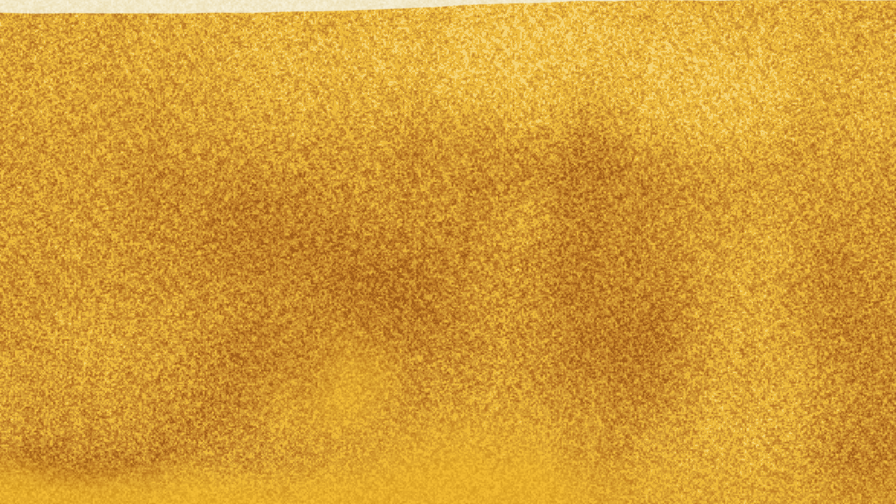
Write a Shadertoy shader that draws this texture.

```glsl
// Grainy gold glitter paint with cloudy brown and yellow patches and a thin cream strip on top.

const vec3 UMBER  = vec3(0.63, 0.37, 0.10);
const vec3 BRONZE = vec3(0.74, 0.48, 0.15);
const vec3 OCHRE  = vec3(0.80, 0.57, 0.19);
const vec3 GOLD   = vec3(0.85, 0.64, 0.22);
const vec3 YELLOW = vec3(0.93, 0.73, 0.23);
const vec3 PALE   = vec3(0.96, 0.83, 0.46);
const vec3 AMBER  = vec3(0.92, 0.69, 0.14);
const vec3 CREAM  = vec3(0.95, 0.91, 0.78);

float hash(vec2 p) {
    return fract(sin(dot(p, vec2(12.9898, 78.233))) * 43758.5453);
}

float noise(vec2 p) {
    vec2 i = floor(p);
    vec2 f = fract(p);
    f = f * f * (3.0 - 2.0 * f);
    float low = mix(hash(i), hash(i + vec2(1.0, 0.0)), f.x);
    float high = mix(hash(i + vec2(0.0, 1.0)), hash(i + 1.0), f.x);
    return mix(low, high, f.y);
}

float fbm(vec2 p) {
    float sum = 0.0;
    float amp = 0.5;
    for (int i = 0; i < 5; i++) {
        sum += amp * noise(p);
        p = mat2(0.8, 0.6, -0.6, 0.8) * p * 2.03 + 17.3;
        amp *= 0.5;
    }
    return sum;
}

// Soft elliptical patch, tilted by an angle
float patchAt(vec2 p, vec2 centre, vec2 radius, float tilt) {
    float c = cos(tilt);
    float s = sin(tilt);
    vec2 d = mat2(c, -s, s, c) * (p - centre) / radius;
    return exp(-dot(d, d));
}

// Glow of smooth yellow paint along the bottom
float bottomGlow(vec2 p) {
    float band = (1.0 - smoothstep(0.0, 0.12, p.y)) * (1.0 - 0.75 * smoothstep(1.0, 1.4, p.x));
    float clouds = 0.6 * patchAt(p, vec2(0.93, 0.09), vec2(0.24, 0.09), 0.0)
                 + 0.6 * patchAt(p, vec2(0.66, 0.23), vec2(0.08, 0.08), 0.0);
    return clamp(band + clouds, 0.0, 1.0);
}

// Broad light and dark clouds
float cloudTone(vec2 p) {
    float tone = 0.5 + 0.13 * smoothstep(0.6, 0.95, p.y);
    // Bright areas
    tone += 0.20 * patchAt(p, vec2(0.90, 0.93), vec2(0.42, 0.17), 0.0);
    tone += 0.14 * patchAt(p, vec2(1.40, 0.86), vec2(0.30, 0.20), 0.0);
    tone += 0.17 * patchAt(p, vec2(1.45, 0.40), vec2(0.16, 0.26), 0.0);
    tone += 0.13 * patchAt(p, vec2(1.40, 0.10), vec2(0.20, 0.13), 0.0);
    tone += 0.09 * patchAt(p, vec2(0.22, 0.30), vec2(0.28, 0.14), 0.3);
    tone += 0.22 * patchAt(p, vec2(1.08, 0.56), vec2(0.05, 0.03), -0.4);
    // Brown areas
    tone -= 0.22 * patchAt(p, vec2(0.62, 0.50), vec2(0.36, 0.15), -0.25);
    tone -= 0.15 * patchAt(p, vec2(1.15, 0.62), vec2(0.28, 0.10), 0.0);
    tone -= 0.22 * patchAt(p, vec2(1.22, 0.32), vec2(0.13, 0.28), 0.0);
    tone -= 0.20 * patchAt(p, vec2(0.50, 0.25), vec2(0.28, 0.08), 0.6);
    tone -= 0.28 * patchAt(p, vec2(0.08, 0.07), vec2(0.20, 0.05), 0.1);
    tone -= 0.18 * patchAt(p, vec2(1.65, 0.40), vec2(0.20, 0.10), -0.7);
    tone -= 0.13 * patchAt(p, vec2(1.74, 0.10), vec2(0.12, 0.12), 0.0);
    return tone;
}

// Fine grains in two sizes, centred on zero
float grain(vec2 p) {
    return noise(p * 215.0) + noise(p * 330.0 + 41.7) - 1.0;
}

vec3 goldRamp(float tone) {
    vec3 c = mix(UMBER, BRONZE, smoothstep(0.00, 0.25, tone));
    c = mix(c, OCHRE, smoothstep(0.25, 0.45, tone));
    c = mix(c, GOLD, smoothstep(0.45, 0.60, tone));
    c = mix(c, YELLOW, smoothstep(0.60, 0.78, tone));
    return mix(c, PALE, smoothstep(0.84, 1.10, tone));
}

// Coverage of the cream strip, which thins out to the right
float creamStrip(vec2 p, float pixel) {
    float depth = 0.026 * (1.0 - smoothstep(0.4, 1.35, p.x));
    depth += 0.003 * (noise(vec2(p.x * 14.0, 3.0)) - 0.5);
    return smoothstep(-pixel, pixel, p.y - 1.0 + depth);
}

void mainImage(out vec4 fragColor, in vec2 fragCoord) {
    vec2 p = fragCoord / iResolution.y;
    float pixel = 1.0 / iResolution.y;

    // Ragged cloud outlines
    vec2 warp = vec2(fbm(p * 4.0), fbm(p * 4.0 + 31.4)) - 0.48;
    vec2 q = p + 0.22 * warp;
    float glow = bottomGlow(q * vec2(1.0, 0.5) + p * vec2(0.0, 0.5));
    float tone = cloudTone(q) + 0.24 * (fbm(p * 5.0 + 8.1) - 0.48);

    // Grains and scattered glints
    float speck = grain(p);
    float glint = smoothstep(0.80, 0.98, noise(p * 170.0 + 9.2));
    tone += mix(0.58, 0.25, glow) * speck + 0.16 * glint * (1.0 - glow);
    tone += 0.22 * glow;

    vec3 colour = goldRamp(tone);
    colour = mix(colour, AMBER + 0.08 * speck, 0.6 * glow);
    vec3 cream = CREAM + 0.06 * speck * vec3(0.5, 0.8, 1.6);
    fragColor = vec4(mix(colour, cream, creamStrip(p, pixel)), 1.0);
}
```
